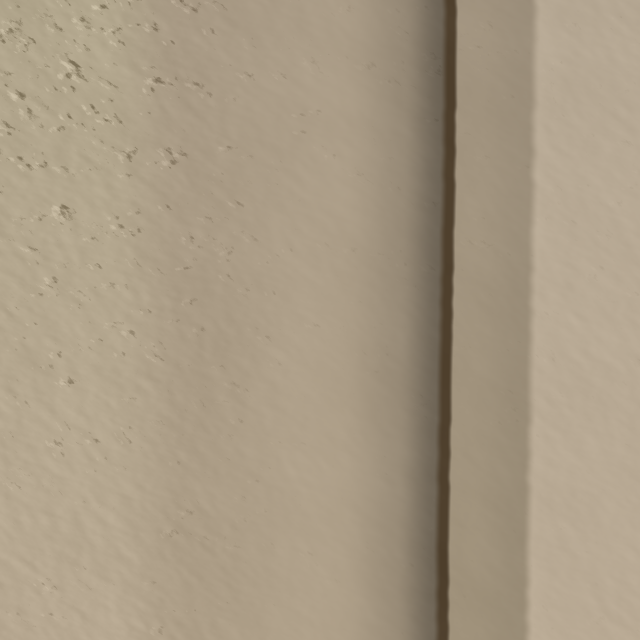
A three.js fragment shader for this texture:

```glsl
// A matte plaster wall with a dark vertical groove, a shaded strip and a paler face.
// Smooth steps across the width set the shading; slanted value noise adds relief
// and flecks that are strongest at the upper left.
varying vec2 vUv;

float hash(vec2 p) {
  p = fract(p * vec2(0.1031, 0.1137));
  p += dot(p, p.yx + 33.33);
  return fract((p.x + p.y) * p.x * 17.0);
}

float noise(vec2 p) {
  vec2 cell = floor(p);
  vec2 f = fract(p);
  f = f * f * (3.0 - 2.0 * f);
  return mix(mix(hash(cell), hash(cell + vec2(1.0, 0.0)), f.x),
             mix(hash(cell + vec2(0.0, 1.0)), hash(cell + 1.0), f.x), f.y);
}

float fbm(vec2 p) {
  float sum = 0.0;
  float weight = 0.5;
  for (int i = 0; i < 4; i++) {
    sum += weight * noise(p);
    p = mat2(1.6, 1.2, -1.2, 1.6) * p + 7.3;
    weight *= 0.5;
  }
  return sum;
}

// Coordinates along and across the downward slant of the surface marks.
vec2 slant(vec2 p) {
  return vec2(0.8 * p.x - 0.6 * p.y, 0.6 * p.x + 0.8 * p.y) + 5.0;
}

void main() {
  vec2 uv = vUv;
  float wobble = 0.002 * (noise(vec2(3.0, uv.y * 55.0)) - 0.5);
  float lean = 0.0125 * smoothstep(0.0, 1.0, uv.y);
  float groove = uv.x - 0.692 - lean - wobble;
  float ridge = uv.x - 0.824 - 0.013 * uv.y - 2.0 * wobble;

  // Left wall: pale margin, dull middle, then a shadow falling into the groove.
  vec3 pale = mix(vec3(0.715, 0.655, 0.565), vec3(0.695, 0.65, 0.55), uv.y);
  vec3 dull = mix(vec3(0.675, 0.615, 0.525), vec3(0.655, 0.598, 0.515), uv.y);
  vec3 wall = mix(pale, dull, smoothstep(0.17, 0.31, uv.x + 0.02 * uv.y));
  wall += 0.016 * exp(-pow((uv.x - 0.47) / 0.09, 2.0));
  wall *= 1.0 - 0.13 * smoothstep(-0.17, -0.04, groove);
  wall *= 1.0 - 0.26 * smoothstep(-0.075, -0.008, groove);

  // Right side: shaded strip beside the groove, then the lit face.
  vec3 strip = mix(vec3(0.625, 0.57, 0.48), vec3(0.635, 0.58, 0.50), uv.y);
  strip *= 1.0 - 0.04 * smoothstep(0.04, 0.12, groove);
  vec3 face = mix(vec3(0.725, 0.665, 0.58), vec3(0.71, 0.655, 0.575), uv.y);
  face += 0.015 * exp(-abs(ridge) * 45.0);
  vec3 right = mix(strip, face, smoothstep(-0.009, 0.009, ridge));
  vec3 color = mix(wall, right, smoothstep(0.004, 0.012, groove));

  // Groove core with a soft left edge and a crisper right edge.
  float core = smoothstep(-0.016, -0.003, groove) * (1.0 - smoothstep(0.004, 0.012, groove));
  color = mix(color, vec3(0.30, 0.24, 0.165), 0.95 * core);

  // Broad mottling and slanted relief, rough on the left and on the lit face.
  vec2 marks = slant(uv);
  float rough = 1.0 - smoothstep(0.1, 0.6, uv.x);
  float lit = smoothstep(-0.01, 0.02, ridge);
  float amount = 0.25 + 0.75 * rough + 0.25 * lit;
  vec2 grain = marks * vec2(38.0, 75.0);
  float relief = fbm(grain) - fbm(grain + vec2(0.25, 0.6));
  color += 0.055 * amount * relief * (1.0 - core);
  color += 0.026 * (fbm(marks * vec2(9.0, 16.0)) - 0.47);

  // Sparse dark pits, each with a pale lip just below it.
  vec2 pits = marks * vec2(52.0, 100.0);
  float dark = smoothstep(0.70, 0.90, fbm(pits) + 0.10 * rough * uv.y);
  float lip = smoothstep(0.70, 0.90, fbm(pits + vec2(0.5, 0.9)) + 0.10 * rough * uv.y);
  float density = (0.2 + 0.8 * rough) * (0.5 + 0.5 * uv.y) * (1.0 - core);
  color += density * (0.10 * lip - 0.22 * dark);

  gl_FragColor = vec4(color, 1.0);
}
```
